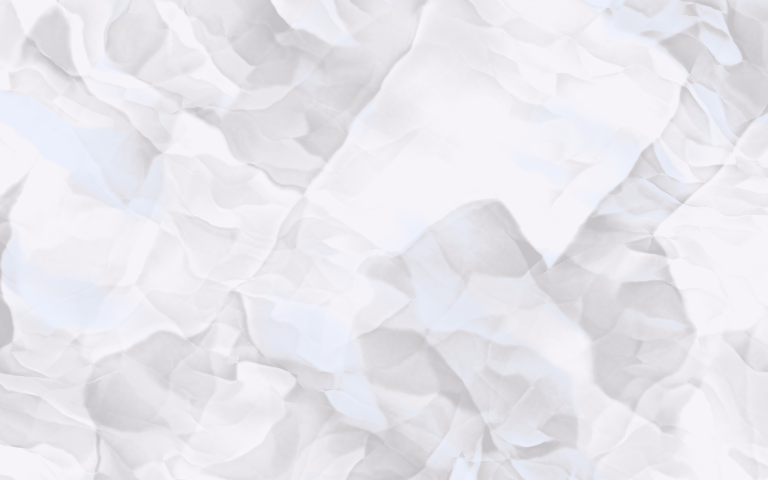
Reproduce this texture procedurally as a WebGL 2 fragment shader.

```glsl
#version 300 es
precision highp float;
// Crumpled white paper: soft tilted facets, thin creases and pale blue reflected light.

uniform vec2 u_resolution;
out vec4 fragColor;

const vec3 SHADOW = vec3(0.800, 0.788, 0.805);
const vec3 PAPER  = vec3(0.910, 0.899, 0.915);
const vec3 LIGHT  = vec3(0.966, 0.957, 0.974);
const vec3 SKY    = vec3(0.892, 0.915, 0.967);

// Integer hash giving three values in 0..1
vec3 hash3(ivec2 cell, int seed) {
    uvec3 v = uvec3(ivec3(cell, seed)) * 1664525u + 1013904223u;
    v.x += v.y * v.z; v.y += v.z * v.x; v.z += v.x * v.y;
    v ^= v >> 16u;
    v.x += v.y * v.z; v.y += v.z * v.x; v.z += v.x * v.y;
    return vec3(v >> 8u) / 16777216.0;
}

// Smooth value noise, two channels in -1..1
vec2 noise2(vec2 p, int seed) {
    ivec2 i = ivec2(floor(p));
    vec2 f = fract(p);
    vec2 u = f * f * f * (f * (f * 6.0 - 15.0) + 10.0);
    vec2 low  = mix(hash3(i, seed).xy, hash3(i + ivec2(1, 0), seed).xy, u.x);
    vec2 high = mix(hash3(i + ivec2(0, 1), seed).xy, hash3(i + ivec2(1, 1), seed).xy, u.x);
    return mix(low, high, u.y) * 2.0 - 1.0;
}

vec2 fbm2(vec2 p, int seed) {
    vec2 sum = vec2(0.0);
    float amplitude = 0.55;
    for (int i = 0; i < 4; i++) {
        sum += amplitude * noise2(p, seed + i);
        p = mat2(1.6, 1.2, -1.2, 1.6) * p + 3.7;
        amplitude *= 0.48;
    }
    return sum;
}

// Rotate into the fold direction, then lengthen the cells along it
vec2 foldSpace(vec2 p, float angle, float stretch, float frequency) {
    float c = cos(angle), s = sin(angle);
    vec2 q = vec2(c * p.x + s * p.y, c * p.y - s * p.x);
    return q * frequency * vec2(1.0 / stretch, stretch);
}

// Blended tilted facets: x = tone, y = tint, z = signed crease relief
vec3 facets(vec2 p, float crispness, float creaseWidth, int seed) {
    ivec2 home = ivec2(floor(p));
    vec2 sum = vec2(0.0);
    float total = 0.0;
    vec2 nearest = vec2(9.0, 0.0), second = vec2(9.0, 0.0);
    for (int y = -1; y <= 1; y++)
    for (int x = -1; x <= 1; x++) {
        ivec2 cell = home + ivec2(x, y);
        vec3 site = hash3(cell, seed);
        vec3 slope = hash3(cell, seed + 50);
        vec2 offset = p - vec2(cell) - 0.05 - 0.9 * site.xy;
        float dist = length(offset);
        float tone = site.z * 2.0 - 1.0 + dot((slope.xy - 0.5) * 3.6, offset);
        float weight = exp(-crispness * dist);
        sum += weight * vec2(tone, slope.z * 2.0 - 1.0);
        total += weight;
        if (dist < nearest.x) {
            second = nearest;
            nearest = vec2(dist, site.z);
        } else if (dist < second.x) {
            second = vec2(dist, site.z);
        }
    }
    float border = (second.x - nearest.x) / creaseWidth;
    float relief = (nearest.y - second.y) * border * exp(1.0 - border);
    return vec3(sum / max(total, 1e-30), relief);
}

void main() {
    vec2 p = gl_FragCoord.xy / u_resolution.y;

    // Bend the folds so that no edge runs perfectly straight
    vec2 warped = p + 0.10 * fbm2(p * 2.6, 11) + 0.014 * fbm2(p * 12.0, 23);
    vec2 broad = fbm2(p * 1.7 + 4.3, 31);
    vec2 patches = fbm2(p * 3.4 + 9.1, 41);

    // Facets at several scales, crisp in some places and soft in others
    float sharp = smoothstep(-0.35, 0.4, patches.x);
    vec3 large = facets(foldSpace(warped, 1.05, 1.3, 2.9),
                        mix(7.0, 40.0, sharp), 0.035, 101);
    vec3 medium = facets(foldSpace(warped, -0.65, 1.55, 5.4),
                         mix(7.0, 32.0, sharp), 0.055, 211);
    vec3 cross = facets(foldSpace(warped, 0.65, 1.5, 8.5),
                        mix(7.0, 26.0, sharp), 0.08, 401);
    vec3 small = facets(foldSpace(warped, -0.45, 1.6, 14.0),
                        mix(8.0, 22.0, sharp), 0.11, 307);

    // Small wrinkles gather in patches
    float wrinkled = mix(0.15, 1.0, smoothstep(-0.2, 0.4, patches.y));
    float crossed = mix(0.15, 1.0, smoothstep(-0.2, 0.4, -patches.y));
    float creased = smoothstep(-0.4, 0.3, broad.y);
    float shade = 0.80 * large.x + 0.72 * medium.x + 0.45 * crossed * cross.x
                + 0.58 * wrinkled * small.x + 0.45 * broad.x + 0.16;
    shade += 1.2 * large.z + 1.2 * creased * medium.z
           + 0.8 * crossed * cross.z + 1.0 * wrinkled * small.z;
    shade += 0.08 * noise2(p * 150.0, 61).x;

    // Shadow to light ramp
    vec3 color = mix(SHADOW, PAPER, clamp((shade + 1.8) / 1.5, -0.15, 1.0));
    color = mix(color, LIGHT, smoothstep(-0.5, 1.35, shade));

    // Cool light caught by some of the brighter facets
    float tint = 0.6 * large.y + 0.6 * medium.y + 0.25 * small.y + 0.8 * broad.y;
    float cool = smoothstep(0.1, 0.75, tint) * smoothstep(-1.1, 0.2, shade);
    color = mix(color, SKY + 0.016 * clamp(shade, -1.5, 1.5), 0.8 * cool);

    fragColor = vec4(color, 1.0);
}
```
